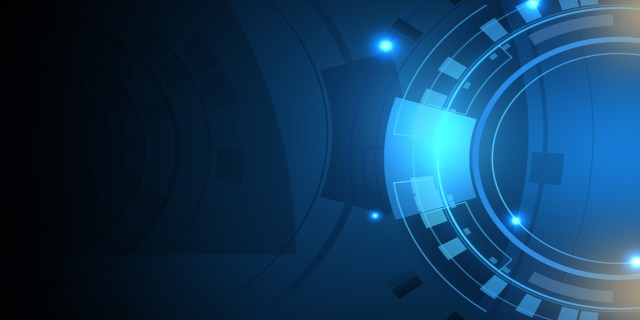
Give the GLSL for this background, as a WebGL 1 fragment shader.

```glsl
precision highp float;
// Glowing technical dial on the right over dim blue machinery on the left.
uniform vec2 u_resolution;

float soft; // half width of a smoothed edge

float hash(float n) { return fract(sin(n * 12.99) * 43758.5); }

float band(float v, float lo, float hi) {
  return smoothstep(lo - soft, lo + soft, v) * (1.0 - smoothstep(hi - soft, hi + soft, v));
}

float ring(float r, float radius, float halfWidth) {
  return band(r, radius - halfWidth, radius + halfWidth);
}

// Ring sector; polar holds (radius, angle)
float sector(vec2 polar, float r0, float r1, float a0, float a1) {
  return band(polar.x, r0, r1) * band(polar.y * polar.x, a0 * polar.x, a1 * polar.x);
}

// Radial stroke at a fixed angle
float spoke(vec2 polar, float r0, float r1, float angle) {
  return band(polar.x, r0, r1) * band((polar.y - angle) * polar.x, -0.002, 0.002);
}

// Randomly filled angular cells
float tiles(vec2 polar, float r0, float r1, float pitch, float fill, float seed) {
  float cell = polar.y / pitch;
  float f = (fract(cell) - 0.5) * pitch * polar.x;
  float halfCell = 0.44 * pitch * polar.x;
  float on = step(hash(floor(cell) + seed), fill);
  return on * band(polar.x, r0, r1) * band(f, -halfCell, halfCell);
}

float glow(vec2 p, vec2 center, vec2 size) {
  vec2 d = (p - center) / size;
  return exp(-dot(d, d));
}

vec3 spark(vec2 p, vec2 center, float size) {
  float d = length((p - center) * vec2(0.85, 1.0)) / size;
  return vec3(0.7, 0.95, 1.0) * exp(-d * d * 5.0) + vec3(0.0, 0.4, 0.85) * exp(-d * d * 0.7);
}

void main() {
  vec2 p = gl_FragCoord.xy / u_resolution.y;
  soft = 0.7 / u_resolution.y;

  // Polar spaces: mirrored dial on the right, wide machinery on the left
  vec2 q = (p - vec2(1.932, 0.505)) / vec2(1.2, 1.0);
  vec2 dial = vec2(length(q), atan(abs(q.y), -q.x));
  vec2 l = (p - vec2(0.26, 0.583)) / vec2(1.2, 1.0);
  vec2 wide = vec2(length(l), atan(l.y, l.x));
  float upper = step(0.0, q.y);

  // Backdrop
  vec3 col = mix(vec3(0.002, 0.008, 0.018), vec3(0.035, 0.225, 0.40), smoothstep(-0.05, 1.12, p.x));
  col *= 1.0 - 1.3 * pow(abs(p.y - 0.52), 2.0);
  vec2 fillEdge = (p - vec2(-1.29, 0.21)) / vec2(1.2, 1.0);
  float panel = band(length(fillEdge), 0.0, 1.845) * smoothstep(0.2, 0.21, p.y);
  col *= 1.0 - 0.2 * panel;

  // Dim machinery
  float dim = 0.0;
  for (int i = 0; i < 5; i++) {
    float k = float(i);
    vec2 faint = vec2(length(l + vec2(0.2, 0.05)), wide.y + 3.2);
    dim += 0.16 * ring(faint.x, 0.19 + 0.085 * k, 0.002 + 0.006 * hash(k + 3.0));
    dim += 0.12 * tiles(faint, 0.21 + 0.085 * k, 0.28 + 0.085 * k, 0.31, 0.35, k * 19.0);
  }
  col *= 1.0 - dim;
  float block = sector(wide, 0.648, 0.84, -0.31, 0.31);
  float arc = ring(wide.x, 0.727, 0.011) * (1.0 - block);
  col = mix(col, vec3(0.015, 0.13, 0.26), 0.8 * max(block, 0.8 * arc));
  col = mix(col, vec3(0.01, 0.10, 0.22), 0.75 * ring(wide.x, 0.636, 0.002));
  col *= 1.0 - 0.45 * tiles(dial, 0.64, 0.72, 0.06, 0.6, 5.0) * smoothstep(0.55, 0.65, dial.y);

  // Navy brackets outside the dial
  float signedAngle = dial.y * (2.0 * upper - 1.0);
  vec2 turn = vec2(dial.x, signedAngle);
  float navy = sector(turn, 0.696, 0.70, -0.17, 1.3) + spoke(turn, 0.63, 0.70, -0.17);
  navy += sector(turn, 0.662, 0.666, -0.17, 0.05) + spoke(turn, 0.61, 0.665, 0.05);
  navy += sector(turn, 0.630, 0.634, -0.3, 0.9);
  col = mix(col, vec3(0.01, 0.10, 0.32), 0.75 * min(navy, 1.0));

  // Dial body, with a darker lens cutting in from the left
  float body = 1.0 - smoothstep(0.54, 0.63, dial.x);
  vec3 inner = vec3(0.02, 0.15, 0.30) + vec3(0.07, 0.36, 0.58) * glow(p, vec2(1.95, 0.53), vec2(0.5, 0.33));
  col = mix(col, inner, 0.9 * body);
  float lens = 1.0 - smoothstep(1.16 - soft, 1.16 + soft, wide.x);
  col *= 1.0 - 0.25 * lens * body;
  float mark = ring(wide.x, 1.204, 0.006) + ring(wide.x, 1.328, 0.0015);
  mark += sector(wide, 1.17, 1.254, -0.13, -0.05);
  col *= 1.0 - 0.16 * min(mark, 1.0) * body;

  // Pale sector and light behind it
  float pale = sector(dial, 0.388, 0.61, -0.1, 0.32);
  col = mix(col, vec3(0.10, 0.46, 0.78), 0.6 * pale);
  col += vec3(0.18, 0.46, 0.50) * glow(p, vec2(1.40, 0.57), vec2(0.17, 0.19)) * (0.55 + 0.45 * pale);
  col += vec3(0.06, 0.20, 0.30) * glow(p, vec2(1.28, 0.64), vec2(0.24, 0.27));

  // Tiles and bars around the rim
  float lit = 0.35 + 0.65 * glow(p, vec2(1.36, 0.5), vec2(0.4, 0.35));
  vec3 cyan = mix(vec3(0.08, 0.45, 0.9), vec3(0.36, 0.88, 1.0), lit);
  float rim = tiles(dial, 0.485, 0.545, 0.105, 0.5, 2.0) * step(0.105, dial.y);
  rim = max(rim, sector(dial, 0.48, 0.54, 0.2, 0.32));
  col = mix(col, cyan, 0.65 * rim);
  col = mix(col, cyan, 0.5 * tiles(dial, 0.448, 0.462, 0.05, 0.65, 9.0) * band(dial.y, 0.2, 0.95));
  col = mix(col, vec3(0.28, 0.52, 0.75), 0.5 * sector(dial, 0.415, 0.45, 1.02, 1.54));

  // Luminous rings and bracket outlines
  col = mix(col, vec3(0.16, 0.58, 0.95), 0.9 * ring(dial.x, 0.372, 0.008));
  float lines = ring(dial.x, 0.328, 0.002) + ring(dial.x, 0.470, 0.003);
  lines += 0.6 * ring(dial.x, 0.534, 0.002) + 0.5 * ring(dial.x, 0.479, 0.0015);
  lines += 0.8 * sector(dial, 0.587, 0.591, 0.13, 0.95) + spoke(dial, 0.49, 0.59, 0.13);
  lines += 0.7 * sector(dial, 0.418, 0.422, 0.33, 0.85);
  lines += 0.7 * (spoke(dial, 0.42, 0.53, 0.33) + spoke(dial, 0.42, 0.47, 0.85));
  col = mix(col, cyan, 0.9 * min(lines, 1.0));
  col += vec3(0.0, 0.12, 0.2) * exp(-abs(dial.x - 0.47) * 50.0) * lit;

  // Warm corner light
  float warm = glow(p, vec2(2.04, 0.09), vec2(0.24, 0.17)) + glow(p, vec2(2.04, 0.96), vec2(0.2, 0.16));
  col = mix(col, vec3(0.80, 0.70, 0.54), 0.8 * min(warm, 1.0));

  // Sparks
  col += spark(p, vec2(1.206, 0.857), 0.032) + spark(p, vec2(1.172, 0.326), 0.012);
  col += spark(p, vec2(1.667, 0.99), 0.028) + spark(p, vec2(1.612, 0.31), 0.022);
  col += spark(p, vec2(1.99, 0.182), 0.026);

  gl_FragColor = vec4(clamp(col, 0.0, 1.0), 1.0);
}
```
